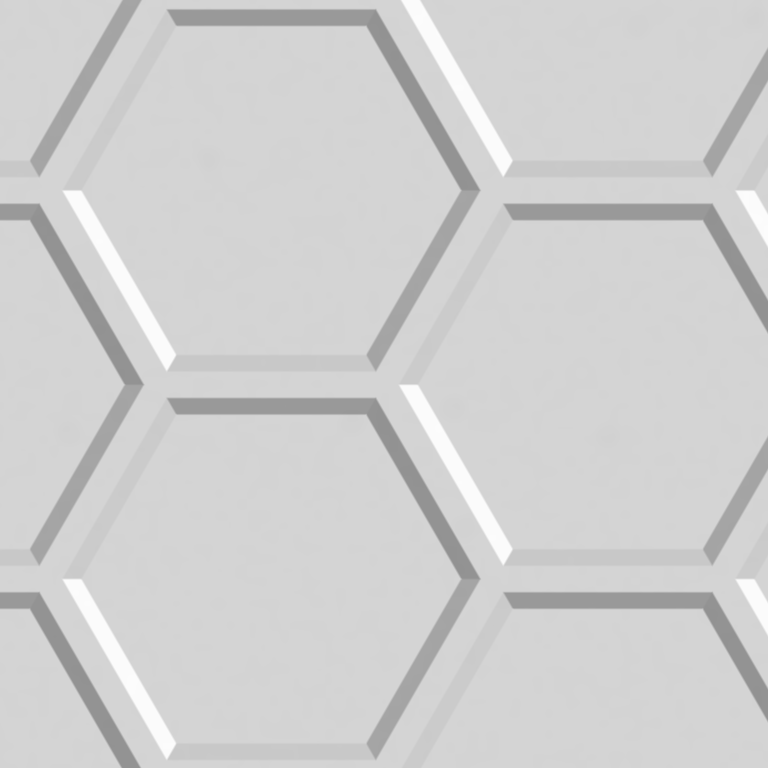
Give the GLSL for this pattern, as a WebGL 1 fragment shader.

```glsl
precision highp float;
// Pale grey honeycomb of flat-topped hexagonal panels with bevelled, mitred rims lit from the lower left.

uniform vec2 u_resolution;

const float SIDE = 0.2921;                  // side of one honeycomb cell
const vec2 LATTICE = vec2(3.0, 1.7320508) * SIDE;
const vec2 ORIGIN = vec2(0.3533, 0.752);    // centre of one cell
const float PANEL_RADIUS = 0.2357;          // centre to outer edge of the rim
const float RIM_WIDTH = 0.0215;
const float SOFTNESS = 0.0018;
const float FACE_GREY = 0.83;

float hash(vec2 p) {
  return fract(sin(dot(p, vec2(127.1, 311.7))) * 43758.5);
}

float valueNoise(vec2 p) {
  vec2 cell = floor(p);
  vec2 f = fract(p);
  f = f * f * (3.0 - 2.0 * f);
  float low = mix(hash(cell), hash(cell + vec2(1.0, 0.0)), f.x);
  float high = mix(hash(cell + vec2(0.0, 1.0)), hash(cell + vec2(1.0)), f.x);
  return mix(low, high, f.y);
}

float coverage(float signedDistance, float softness) {
  return smoothstep(-softness, softness, signedDistance);
}

// Offset from the nearest centre of the staggered lattice.
vec2 hexOffset(vec2 p, vec2 lattice) {
  vec2 a = mod(p + 0.5 * lattice, lattice) - 0.5 * lattice;
  vec2 b = mod(p, lattice) - 0.5 * lattice;
  return dot(a, a) < dot(b, b) ? a : b;
}

// Grey of each rim side, counter-clockwise from the upper right.
float rimShade(float side) {
  if (side < 0.5) return 0.575;
  if (side < 1.5) return 0.60;
  if (side < 2.5) return 0.795;
  if (side < 3.5) return 0.985;
  if (side < 4.5) return 0.785;
  return 0.645;
}

// Sum of the six rim strips, as a change from the face grey.
float rimRelief(vec2 p, float radius, float width, float softness) {
  float relief = 0.0;
  for (int i = 0; i < 6; i++) {
    float side = float(i);
    float angle = radians(30.0 + 60.0 * side);
    vec2 normal = vec2(cos(angle), sin(angle));
    float across = dot(p, normal);
    float along = abs(dot(p, vec2(-normal.y, normal.x)));
    float strip = coverage(radius - across, softness)
                * coverage(across - radius + width, softness);
    float mitre = coverage(0.5 * across - 0.8660254 * along, softness);
    relief += (rimShade(side) - FACE_GREY) * strip * mitre;
  }
  return relief;
}

// Sparse faint smudges, at most one per square.
float smudge(vec2 p, float spacing) {
  vec2 cell = floor(p / spacing);
  vec2 local = fract(p / spacing);
  vec2 centre = 0.25 + 0.5 * vec2(hash(cell + 3.1), hash(cell + 8.7));
  float present = step(0.75, hash(cell + 5.3));
  return present * (1.0 - smoothstep(0.04, 0.13, length(local - centre)));
}

void main() {
  vec2 uv = gl_FragCoord.xy / u_resolution.y;
  float softness = max(SOFTNESS, 0.7 / u_resolution.y);
  vec2 p = hexOffset(uv - ORIGIN, LATTICE);

  float grey = FACE_GREY + rimRelief(p, PANEL_RADIUS, RIM_WIDTH, softness);

  // Slight surface wear.
  grey += 0.004 * (valueNoise(uv * 70.0) - 0.5);
  grey -= 0.008 * smudge(uv, 0.18);

  gl_FragColor = vec4(vec3(grey), 1.0);
}
```
